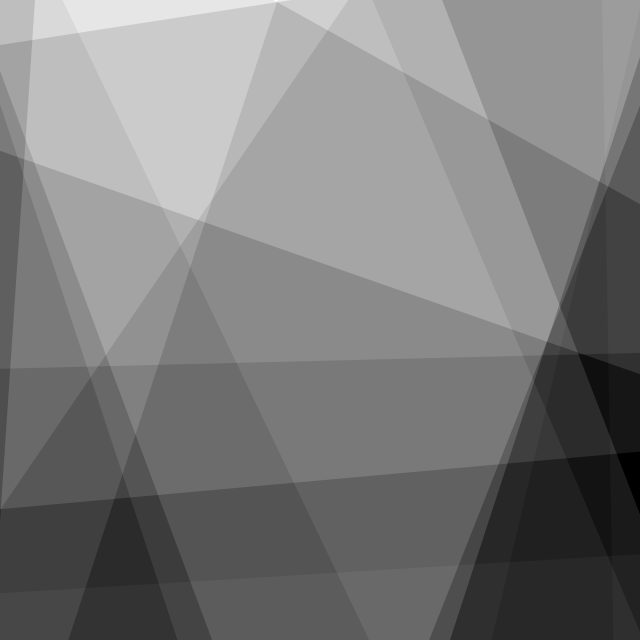
This background is drawn by a WebGL 1 fragment shader. Its source:

```glsl
precision highp float;
// Overlapping translucent grey planes cut by long straight edges.

uniform vec2 u_resolution;

#define BASE_TONE 62.0
#define TONE_SCALE 255.0
#define EDGE_PIXELS 1.0

// Smooth coverage of the side where offset is positive.
float coverage(float offset, float slope) {
  float dist = offset * inversesqrt(1.0 + slope * slope);
  return clamp(dist * min(u_resolution.x, u_resolution.y) / EDGE_PIXELS + 0.5, 0.0, 1.0);
}

// Adds tone to the right of a line running from xBottom to xTop.
float steep(vec2 p, float xBottom, float xTop, float tone) {
  return tone * coverage(p.x - mix(xBottom, xTop, p.y), xTop - xBottom);
}

// Adds tone above a line running from yLeft to yRight.
float flatEdge(vec2 p, float yLeft, float yRight, float tone) {
  return tone * coverage(p.y - mix(yLeft, yRight, p.x), yRight - yLeft);
}

void main() {
  vec2 p = gl_FragCoord.xy / u_resolution;
  float tone = BASE_TONE;

  // Left fan
  tone += steep(p, -0.0125, 0.0547, 27.0);
  tone += steep(p, 0.3314, -0.0413, 24.0);
  tone += steep(p, 0.2773, -0.0539, 17.0);

  // Central crossing
  tone += steep(p, 0.5768, 0.0977, 13.0);
  tone += steep(p, 0.1068, 0.4336, -20.0);
  tone += steep(p, -0.1387, 0.5443, -18.0);

  // Right fan
  tone += steep(p, 1.0052, 0.5820, -13.0);
  tone += steep(p, 1.0755, 0.6908, -28.0);
  tone += steep(p, 0.9583, 0.9408, 7.0);
  tone += steep(p, 0.7682, 1.0033, -7.0);
  tone += steep(p, 0.7031, 1.0288, -31.0);
  tone += steep(p, 0.6706, 1.0651, -27.0);

  // Horizontal bands, top to bottom
  tone += flatEdge(p, 0.9297, 1.0840, 27.0);
  tone += flatEdge(p, 1.2378, 0.6810, 25.0);
  tone += flatEdge(p, 0.7643, 0.4154, 27.0);
  tone += flatEdge(p, 0.4238, 0.4486, 17.0);
  tone += flatEdge(p, 0.2044, 0.2943, 24.0);
  tone += flatEdge(p, 0.0729, 0.1341, -8.0);

  gl_FragColor = vec4(vec3(clamp(tone / TONE_SCALE, 0.0, 1.0)), 1.0);
}
```
